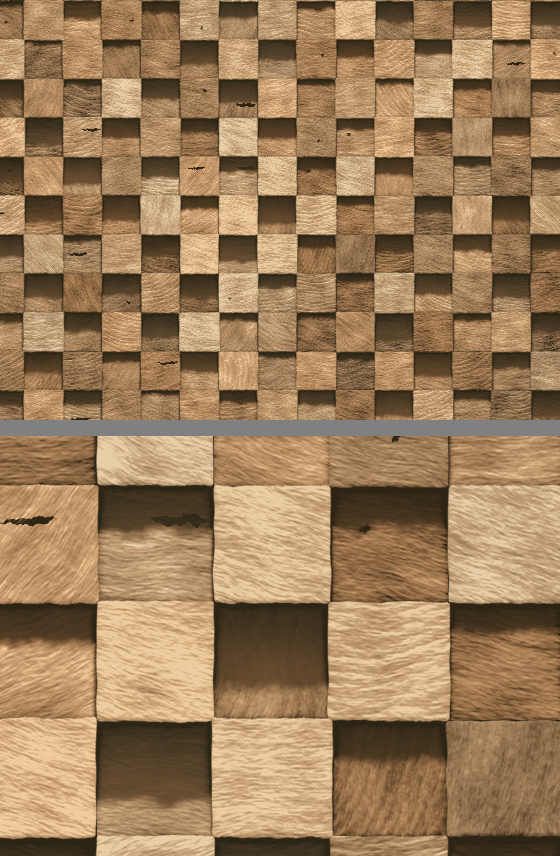
Top: the whole. Bottom: its middle third, enlarged.
Reproduce this texture procedurally as a Shadertoy shader.

```glsl
#define ROWS 10.78          // blocks per canvas height
#define START vec2(0.38, 0.02)
#define HALF_SIZE 0.508     // raised block half width, in cells
#define CORNER 0.03
#define WOBBLE 0.020        // unevenness of sawn edges
#define RAISED_TONE 0.65
#define SUNK_TONE 0.55
#define TONE_SPREAD 0.46
#define GRAIN 0.24
#define RELIEF 0.30
#define SHADOW_MIN 0.12
#define SHADOW_MAX 0.76

const vec3 WOOD[6] = vec3[6](
    vec3(0.17, 0.145, 0.085), vec3(0.40, 0.30, 0.19), vec3(0.56, 0.43, 0.29),
    vec3(0.68, 0.54, 0.38), vec3(0.79, 0.65, 0.48), vec3(0.92, 0.81, 0.64));

vec2 hash2(vec2 p) {
    vec3 q = fract(p.xyx * vec3(0.1031, 0.1030, 0.0973));
    q += dot(q, q.yzx + 33.33);
    return fract((q.xx + q.yz) * q.zy);
}

float corner(vec2 i, vec2 f, vec2 o) {
    return dot(hash2(i + o) * 2.0 - 1.0, f - o);
}

float gradientNoise(vec2 p) {
    vec2 i = floor(p), f = fract(p);
    vec2 s = f * f * f * (f * (f * 6.0 - 15.0) + 10.0);
    return mix(mix(corner(i, f, vec2(0, 0)), corner(i, f, vec2(1, 0)), s.x),
               mix(corner(i, f, vec2(0, 1)), corner(i, f, vec2(1, 1)), s.x), s.y);
}

float fbm(vec2 p) {
    float sum = 0.0, amp = 1.0;
    for (int i = 0; i < 4; i++) {
        sum += amp * gradientNoise(p);
        p = p * 2.03 + 7.1;
        amp *= 0.6;
    }
    return sum;
}

bool isRaised(vec2 cell) {
    return mod(cell.x + cell.y, 2.0) < 0.5;
}

// Rough-edged rounded square around the centre of a cell
float blockDistance(vec2 q, vec2 cell) {
    vec2 u = q - cell - 0.5;
    vec2 seed = cell * 5.3 + 90.0;
    u += WOBBLE * vec2(gradientNoise(u * 4.0 + seed), fbm(u * 5.0 + seed + 31.0));
    vec2 halfSize = HALF_SIZE + 0.03 * (hash2(cell + 61.0) - 0.5);
    vec2 d = abs(u) - halfSize + CORNER;
    return length(max(d, 0.0)) + min(max(d.x, d.y), 0.0) - CORNER;
}

// Surface height: streaks, roughness, and growth rings on some blocks
float grainHeight(vec2 u, vec2 cell) {
    vec2 h = hash2(cell + 47.0), k = hash2(cell + 83.0);
    float a = (h.x - 0.5) * (h.y > 0.75 ? 3.1 : 0.8);
    vec2 g = mat2(cos(a), sin(a), -sin(a), cos(a)) * u;
    vec2 seed = cell * 13.7 + 200.0;
    g.y += 0.10 * gradientNoise(g * 1.6 + seed);
    float fibres = fbm(g * vec2(1.8, 9.0) + seed);
    float pits = gradientNoise(g * vec2(11.0, 52.0) + seed);
    float rough = fbm(g * vec2(12.0, 17.0) + seed + 40.0);
    float radius = length(g - vec2(k.x - 0.5, 0.5 + k.y));
    float rings = sin(radius * mix(45.0, 75.0, k.x) + 3.0 * fibres);
    return 0.8 * fibres + 0.45 * pits + 0.4 * rough
         + 0.2 * rings * smoothstep(0.55, 0.85, k.y);
}

// Brightness of the bare wood, with cracks and knots on a few blocks
float woodTone(vec2 q, vec2 cell) {
    vec2 u = q - cell - 0.5;
    vec2 h = hash2(cell + 120.0), k = hash2(cell + 151.0);
    float height = grainHeight(u, cell);
    float slope = height - grainHeight(u + vec2(0.0, 0.018), cell);
    float tone = (h.x - 0.5) * TONE_SPREAD + GRAIN * height + RELIEF * slope;
    tone += 0.28 * gradientNoise(u * 2.2 + cell * 3.1 + 70.0);
    vec2 v = u - (k - 0.5) * 0.5;
    v += 0.06 * vec2(fbm(u * 6.0 + cell + 50.0), fbm(u * 6.0 + cell + 99.0));
    float crack = length(v * vec2(1.0, 7.0)) - 0.24;
    float knot = length(v * vec2(1.0, 1.4)) - 0.035;
    float hole = h.y > 0.95 ? crack : (h.y > 0.89 ? knot : 1.0);
    return tone - 0.75 * (1.0 - smoothstep(-0.02, 0.03, hole));
}

vec3 woodColor(float tone, vec2 cell) {
    float t = clamp(tone, 0.0, 1.0) * 5.0;
    int i = int(min(t, 4.0));
    vec3 tint = mix(vec3(1.03, 0.98, 0.94), vec3(0.98, 1.0, 1.04), hash2(cell + 177.0).x);
    return mix(WOOD[i], WOOD[i + 1], t - float(i)) * tint;
}

void mainImage(out vec4 fragColor, in vec2 fragCoord) {
    vec2 q = (fragCoord - vec2(0.0, iResolution.y)) / iResolution.y * ROWS + START;
    float px = ROWS / iResolution.y;
    vec2 cell = floor(q), f = q - cell;

    // Lamp glow, strongest above the middle
    float glow = 0.05 - 0.0022 * dot(q - vec2(7.5, -4.0), q - vec2(7.5, -4.0));

    // Nearest raised block
    float d = 9.0;
    vec2 top = cell;
    for (int k = 0; k < 9; k++) {
        vec2 c = cell + vec2(k % 3 - 1, k / 3 - 1);
        float dist = isRaised(c) ? blockDistance(q, c) : 9.0;
        if (dist < d) { d = dist; top = c; }
    }

    // Sunken block: cast shadow from above, a side shadow and contact shade
    float slant = (q.x - 7.5) * 0.012;
    float reach = mix(SHADOW_MIN, SHADOW_MAX, hash2(cell + 31.0).y);
    float below = 1.0 - f.y + 0.09 * fbm(q * 2.5 + 60.0);
    float side = slant > 0.0 ? f.x : 1.0 - f.x;
    float shade = 1.0 - smoothstep(reach - 0.08, reach + 0.06, below);
    shade = max(shade, 0.8 - 0.8 * smoothstep(0.0, 0.03 + abs(slant), side));
    float tone = SUNK_TONE + glow + woodTone(q, cell);
    float dim = 0.11 * tone + 0.14 * smoothstep(0.0, 0.7, 1.0 - f.y) - 0.01;
    tone = mix(tone, dim, shade);
    tone -= 0.35 * exp(-max(d, 0.0) * 45.0);
    vec3 color = woodColor(isRaised(cell) ? 0.0 : tone, cell);

    // Raised block: lit upper lip, darker lower edge
    vec2 u = q - top - 0.5;
    float rim = smoothstep(-0.045, 0.0, d);
    float raised = RAISED_TONE + glow + woodTone(q, top);
    raised += rim * (u.y > abs(u.x) ? 0.10 : (-u.y > abs(u.x) ? -0.25 : -0.04));
    color = mix(woodColor(raised, top), color, smoothstep(-px, px, d));

    fragColor = vec4(color, 1.0);
}
```
